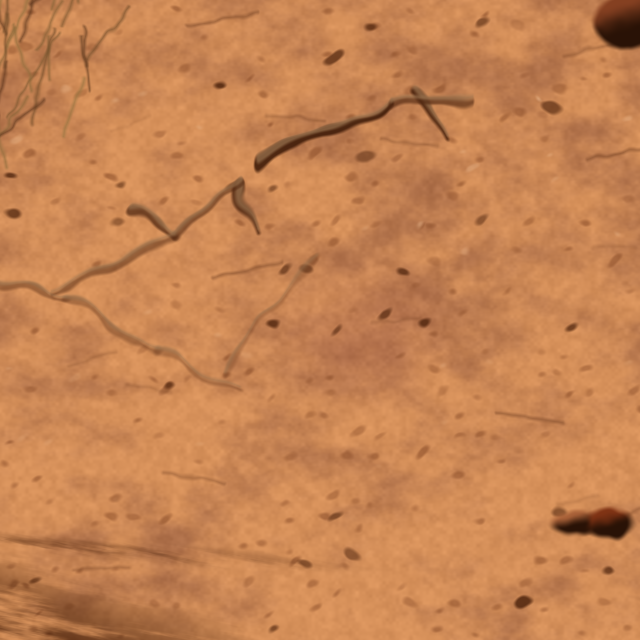
Write a WebGL 2 fragment shader that draws this texture.

```glsl
#version 300 es
precision highp float;
// Soft-focus orange desert sand with pebbles, dry branches, grass and shadows.
#define SAND_LIGHT vec3(0.845, 0.570, 0.355)
#define SAND_DARK vec3(0.680, 0.435, 0.285)
#define SOIL vec3(0.420, 0.230, 0.120)
#define SHADOW vec3(0.250, 0.110, 0.035)
#define BARK vec3(0.600, 0.450, 0.310)
#define STRAW vec3(0.510, 0.400, 0.220)
#define BLUR 0.0035
#define GRAIN 0.055
#define BLADES 30
#define STROKES 22

uniform vec2 u_resolution;
out vec4 fragColor;

float hash(vec2 p) {
    return fract(sin(dot(p, vec2(127.1, 311.7))) * 43758.5);
}

vec2 hash2(vec2 p) {
    return vec2(hash(p), hash(p + 19.7));
}

float noise(vec2 p) {
    vec2 i = floor(p), f = fract(p);
    f = f * f * (3.0 - 2.0 * f);
    return mix(mix(hash(i), hash(i + vec2(1, 0)), f.x),
               mix(hash(i + vec2(0, 1)), hash(i + 1.0), f.x), f.y);
}

float fbm(vec2 p) {
    float sum = 0.0, amp = 0.5;
    for (int i = 0; i < 5; i++) {
        sum += amp * noise(p);
        p = mat2(1.6, 1.0, -1.0, 1.6) * p + 7.3;
        amp *= 0.55;
    }
    return sum / 1.06;
}

// Distance to a segment in x, position along it in y
vec2 segment(vec2 p, vec2 a, vec2 b) {
    vec2 ab = b - a;
    float t = clamp(dot(p - a, ab) / dot(ab, ab), 0.0, 1.0);
    return vec2(length(p - a - ab * t), t);
}

float soft(float d, float blur) {
    return 1.0 - smoothstep(-blur, blur, d);
}

// Coverage of randomly placed oval lumps, one at most per cell
float lumps(vec2 p, float cells, float density, float radius, float seed) {
    vec2 id = floor(p * cells);
    float cover = 0.0;
    for (int k = 0; k < 9; k++) {
        vec2 cell = id + vec2(k % 3 - 1, k / 3 - 1);
        vec2 r = hash2(cell + seed);
        float patchy = density * (0.3 + 1.4 * noise(cell * 0.35 + seed));
        if (hash(cell + seed + 5.1) > patchy) continue;
        vec2 d = p - (cell + 0.15 + 0.7 * r) / cells;
        d.y -= d.x * (r.x - 0.3) * 0.8;
        float size = radius * mix(0.45, 1.0, r.y * r.y);
        float shape = length(d * vec2(0.75, 1.15)) - size;
        cover = max(cover, soft(shape, BLUR) * mix(0.5, 1.0, hash(cell + 8.8)));
    }
    return cover;
}

// Boulder lit from above, dark underneath
vec3 rock(vec3 col, vec2 p, vec2 centre, vec2 size, vec3 lit) {
    vec2 d = (p - centre) / size;
    float shape = (length(d) - 1.0) * size.y;
    vec3 body = mix(SHADOW * 0.65, lit, smoothstep(-0.3, 0.8, d.y - 0.4 * d.x));
    return mix(col, body, soft(shape, BLUR * 1.6));
}

vec3 sand(vec2 p) {
    float broad = fbm(p * vec2(4.0, 6.0) + 3.0);
    float mottle = fbm(p * vec2(15.0, 25.0));
    float tone = smoothstep(0.38, 0.78, mix(broad, mottle, 0.55) + 0.06 * (p.y - 0.4));
    vec3 col = mix(SAND_LIGHT, SAND_DARK, tone);
    // Dusky patch of harder ground
    float crust = soft(length((p - vec2(0.57, 0.48)) * vec2(1.0, 1.3)) - 0.10, 0.09);
    col = mix(col, vec3(0.70, 0.435, 0.30), crust * (0.25 + 0.6 * mottle));
    float grain = noise(p * 95.0) + 0.6 * noise(p * 190.0 + 4.0) - 0.8;
    return col + GRAIN * grain * vec3(1.0, 0.9, 0.75);
}

vec3 branches(vec3 col, vec2 p) {
    // Segment ends, from the darkest wood to the faintest
    const vec4 limbs[11] = vec4[11](
        vec4(0.41, 0.755, 0.61, 0.845), vec4(0.65, 0.86, 0.70, 0.79),
        vec4(0.37, 0.72, 0.40, 0.645), vec4(0.21, 0.675, 0.28, 0.64),
        vec4(0.61, 0.845, 0.73, 0.848), vec4(0.37, 0.725, 0.28, 0.64),
        vec4(0.28, 0.64, 0.09, 0.55), vec4(0.0, 0.565, 0.11, 0.54),
        vec4(0.11, 0.54, 0.25, 0.45), vec4(0.25, 0.45, 0.37, 0.395),
        vec4(0.35, 0.42, 0.50, 0.61));
    vec2 q = p + 0.022 * (vec2(noise(p * 22.0), noise(p * 22.0 + 40.0)) - 0.5);
    for (int i = 0; i < 11; i++) {
        float fade = float(i) / 10.0;
        vec2 s = segment(q, limbs[i].xy, limbs[i].zw);
        vec2 under = segment(q + vec2(0.0, 0.006), limbs[i].xy, limbs[i].zw);
        float width = mix(0.009, 0.004, max(fade, s.y)) * (0.5 + noise(p * 35.0));
        float dark = soft(under.x - width, BLUR) * mix(0.9, 0.3, fade);
        col = mix(col, mix(SHADOW, SOIL, fade), dark);
        col = mix(col, BARK, soft(s.x - width * 0.55, BLUR) * mix(0.7, 0.5, fade));
    }
    return col;
}

void main() {
    vec2 p = gl_FragCoord.xy / u_resolution;
    vec3 col = sand(p);

    // Pebbles, crumbs and pale chips
    vec2 w = p + 0.006 * (vec2(noise(p * 60.0), noise(p * 60.0 + 9.0)) - 0.5);
    col = mix(col, SOIL * 1.25, 0.55 * lumps(w, 30.0, 0.22, 0.008, 3.0));
    col = mix(col, SHADOW * 1.15, 0.85 * lumps(w, 13.0, 0.22, 0.0115, 31.0));
    col = mix(col, vec3(0.93, 0.74, 0.57), 0.6 * p.y * lumps(w, 24.0, 0.07, 0.007, 57.0));

    // Faint twigs lying nearly level
    for (int i = 0; i < STROKES; i++) {
        vec2 a = hash2(vec2(i, 2.0)), r = hash2(vec2(i, 6.0));
        vec2 s = segment(w, a, a + vec2(0.04 + 0.07 * r.x, 0.05 * (r.y - 0.4)));
        col = mix(col, SOIL, soft(s.x - 0.0025, BLUR) * 0.45 * r.x);
    }
    col = branches(col, p);

    // Grass tuft in the upper left
    for (int i = 0; i < BLADES; i++) {
        vec2 r = hash2(vec2(i, 11.0)), k = hash2(vec2(i, 17.0));
        vec2 a = vec2(0.17 * r.x * r.x - 0.02, 0.72 + 0.3 * r.y);
        vec2 s = segment(w, a, a + vec2(0.13 * (k.x - 0.35), 0.05 + 0.1 * k.y));
        vec3 tint = mix(SOIL * 0.8, STRAW * 1.15, hash(vec2(i, 23.0)));
        col = mix(col, tint, soft(s.x - 0.002, BLUR) * 0.65);
    }

    // Streaked shade in the lower left, thinning to the right
    float streak = fbm(vec2(p.x * 7.0, (p.y + 0.18 * p.x) * 48.0));
    float shade = soft(p.y + 0.33 * p.x - 0.09, 0.09);
    float band = soft(abs(p.y + 0.07 * p.x - 0.152) - 0.008, 0.014) * soft(p.x - 0.38, 0.28);
    float veil = max(shade * smoothstep(0.25, 0.6, streak), band * smoothstep(0.35, 0.7, streak));
    col = mix(col, SHADOW * 1.1, 0.85 * veil);

    // Boulders on the right edge
    col = rock(col, w, vec2(0.90, 0.183), vec2(0.036, 0.019), vec3(0.66, 0.38, 0.22));
    col = rock(col, w, vec2(0.953, 0.182), vec2(0.034, 0.024), vec3(0.50, 0.20, 0.08));
    col = rock(col, w, vec2(0.985, 0.966), vec2(0.056, 0.043), vec3(0.52, 0.25, 0.13));
    fragColor = vec4(clamp(col, 0.0, 1.0), 1.0);
}
```
